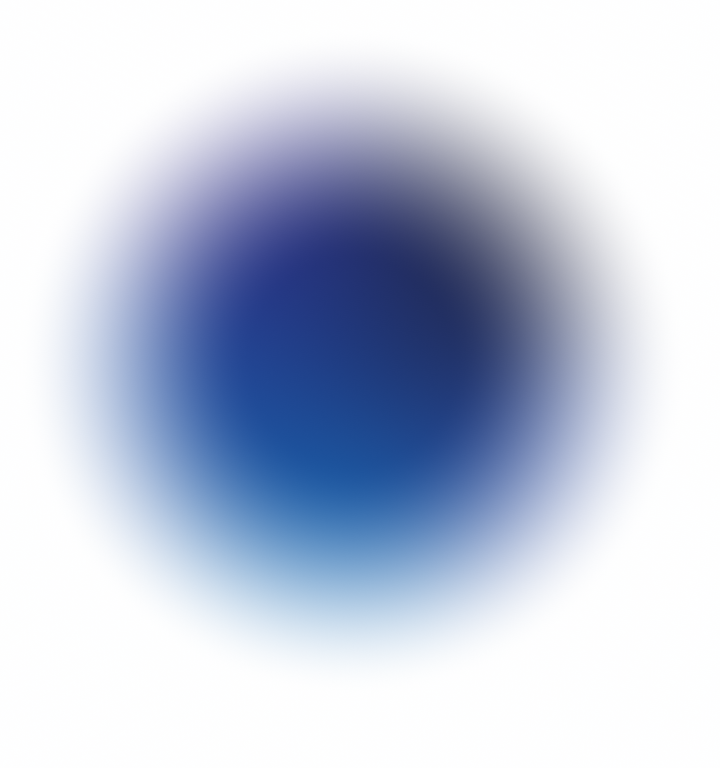
Reproduce this background procedurally as a WebGL 1 fragment shader.

```glsl
precision highp float;
// A soft blurred orb on white: charcoal and navy at the upper right,
// violet at the upper left, falling through blue to azure at the bottom.
// Gaussian colour lobes are averaged into an ink, then faded by radius.

uniform vec2 u_resolution;

#define ORB_CENTER vec2(-0.010, 0.028)
#define ORB_RADIUS 0.281
#define ORB_BLUR 0.154
#define LOBE_WIDTH 0.125
#define PAPER vec3(0.996, 0.997, 0.998)
#define GRAIN 0.004

float hash(vec2 p) {
  return fract(sin(dot(p, vec2(127.1, 311.7))) * 43758.5453);
}

// Colour in rgb, premultiplied by its Gaussian weight in a
vec4 lobe(vec2 p, vec2 center, vec3 color) {
  vec2 d = (p - center) / LOBE_WIDTH;
  float weight = exp(-0.5 * dot(d, d));
  return vec4(color * weight, weight);
}

// Weighted average of the colour lobes
vec3 inkColor(vec2 p) {
  vec4 sum = lobe(p, vec2(0.17, 0.19), vec3(0.17, 0.17, 0.25));  // charcoal
  sum += lobe(p, vec2(0.08, 0.095), vec3(0.10, 0.14, 0.33));     // navy
  sum += lobe(p, vec2(-0.155, 0.225), vec3(0.21, 0.18, 0.52));   // violet
  sum += lobe(p, vec2(-0.08, 0.095), vec3(0.13, 0.22, 0.54));    // indigo
  sum += lobe(p, vec2(-0.08, -0.06), vec3(0.10, 0.32, 0.62));    // blue
  sum += lobe(p, vec2(-0.05, -0.23), vec3(0.10, 0.44, 0.72));    // azure
  sum += lobe(p, vec2(0.22, -0.11), vec3(0.17, 0.29, 0.61));     // periwinkle
  sum += lobe(p, vec2(-0.30, -0.02), vec3(0.16, 0.35, 0.66));    // steel blue
  return sum.rgb / max(sum.a, 1e-6);
}

void main() {
  vec2 p = (gl_FragCoord.xy - 0.5 * u_resolution) / u_resolution.y;

  // Blurred disc coverage
  float radius = length(p - ORB_CENTER);
  float coverage = 1.0 - smoothstep(ORB_RADIUS - ORB_BLUR, ORB_RADIUS + ORB_BLUR, radius);
  vec3 color = mix(PAPER, inkColor(p), coverage);

  // Slight dither against banding
  color += (hash(gl_FragCoord.xy) - 0.5) * GRAIN;
  gl_FragColor = vec4(color, 1.0);
}
```
